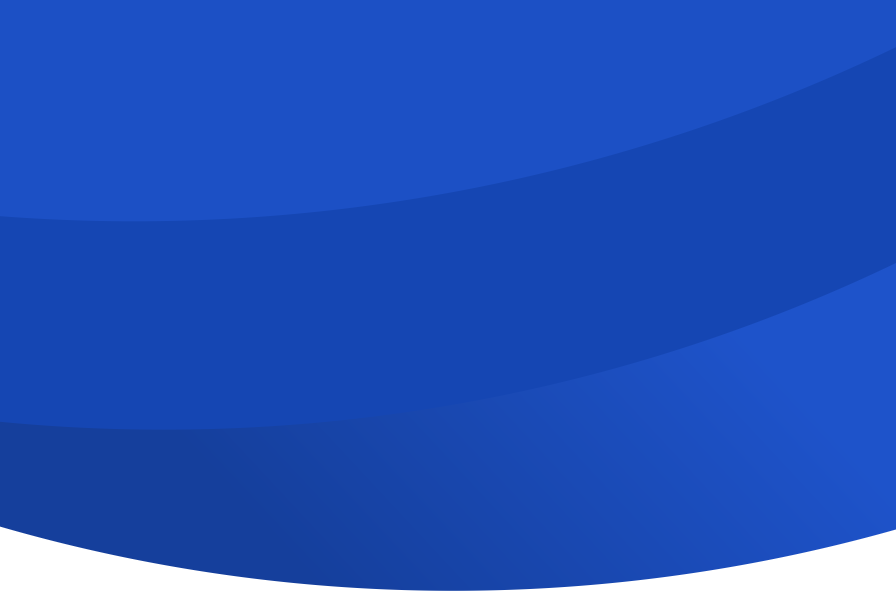
This background is drawn by a Shadertoy shader. Its source:

```glsl
// Sweeping blue curved bands with a diagonal gradient, above a white lower edge.

// Discs: centre x, lowest y, radius, in canvas heights
#define TOP_DISC    vec3(0.2268, 0.6262, 2.961)
#define MIDDLE_DISC vec3(0.2761, 0.2742, 2.860)
#define BASE_DISC   vec3(0.7653, 0.0020, 2.753)

#define PAPER       vec3(1.0, 1.0, 1.0)
#define TOP_BLUE    vec3(0.110, 0.314, 0.773)
#define MIDDLE_BLUE vec3(0.082, 0.275, 0.702)
#define DARK_BLUE   vec3(0.082, 0.247, 0.612)
#define LIGHT_BLUE  vec3(0.118, 0.325, 0.792)

// Gradient direction and its start and end along that direction
#define GRADIENT_DIR  vec2(0.73, 0.68)
#define GRADIENT_SPAN vec2(0.40, 1.21)

// Smooth coverage of a disc given by its lowest point and radius
float discMask(vec2 p, vec3 disc) {
    vec2 centre = vec2(disc.x, disc.y + disc.z);
    float dist = length(p - centre) - disc.z;
    return clamp(0.5 - dist * iResolution.y, 0.0, 1.0);
}

void mainImage(out vec4 fragColor, in vec2 fragCoord) {
    vec2 p = fragCoord / iResolution.y;

    // Diagonal gradient of the lowest band
    float along = dot(p, GRADIENT_DIR) - GRADIENT_SPAN.x;
    float t = clamp(along / (GRADIENT_SPAN.y - GRADIENT_SPAN.x), 0.0, 1.0);
    vec3 baseBlue = mix(DARK_BLUE, LIGHT_BLUE, t);

    // Layer the discs from back to front
    vec3 color = mix(PAPER, baseBlue, discMask(p, BASE_DISC));
    color = mix(color, MIDDLE_BLUE, discMask(p, MIDDLE_DISC));
    color = mix(color, TOP_BLUE, discMask(p, TOP_DISC));

    fragColor = vec4(color, 1.0);
}
```
